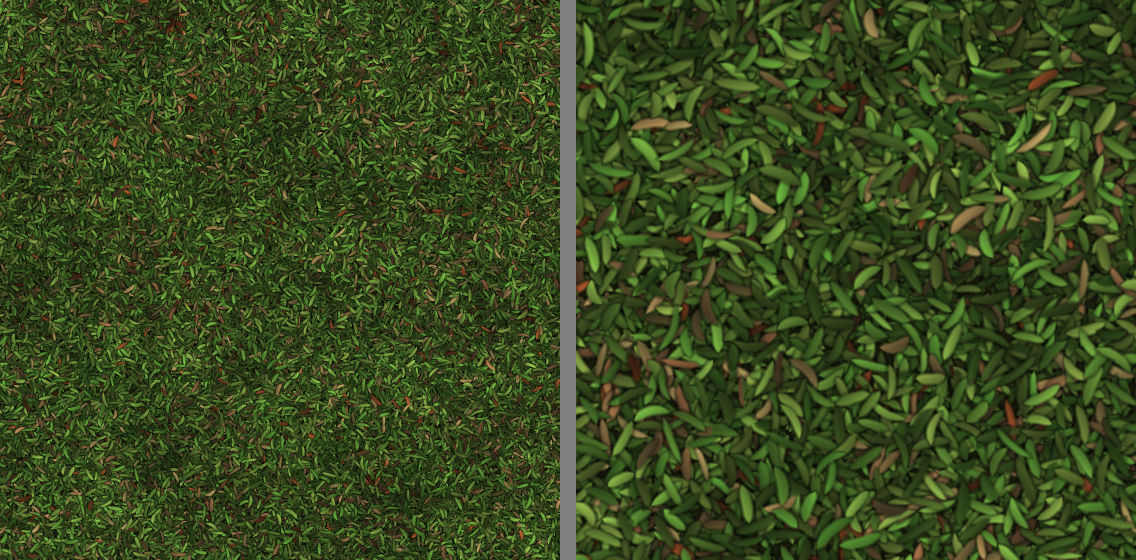
Left, the full canvas; right, a detail of the centre.
This texture is drawn by a three.js fragment shader. Its source:

```glsl
// Short, dense turf: many layers of small curved grass blades over dark soil.
// Each layer is a rotated grid with one random blade per cell; blades shade
// what lies below them, and gradient noise adds light, dry and rusty patches.
varying vec2 vUv;

float hash(vec2 p) {
  vec3 q = fract(vec3(p.xyx) * 0.1031);
  q += dot(q, q.yzx + 33.33);
  return fract((q.x + q.y) * q.z);
}

mat2 rotation(float angle) {
  float c = cos(angle), s = sin(angle);
  return mat2(c, s, -s, c);
}

float cornerSlope(vec2 corner, vec2 offset) {
  float angle = 6.2832 * hash(corner + 17.0);
  return dot(vec2(cos(angle), sin(angle)), offset);
}

float gradientNoise(vec2 p) {
  vec2 i = floor(p), f = fract(p);
  vec2 u = f * f * f * (f * (f * 6.0 - 15.0) + 10.0);
  vec2 e = vec2(1.0, 0.0);
  return mix(
    mix(cornerSlope(i, f), cornerSlope(i + e, f - e), u.x),
    mix(cornerSlope(i + e.yx, f - e.yx), cornerSlope(i + e.xx, f - e.xx), u.x),
    u.y);
}

// Signed distance to a bent, tapered blade; along runs from -1 to 1
float bladeDistance(vec2 p, float halfLength, float halfWidth, float bend, out float along) {
  along = p.x / halfLength;
  float u2 = along * along;
  return abs(p.y + bend * (u2 - 0.4)) - halfWidth * (1.0 - u2 * u2);
}

// Green for most blades, straw or rust for the withered ones
vec3 bladeTint(float pick, float hue, float dryness, float rust) {
  vec3 tint = mix(vec3(0.58, 1.0, 0.34), vec3(0.83, 1.0, 0.42), hue);
  vec3 straw = mix(vec3(1.05, 0.92, 0.55), vec3(0.98, 0.66, 0.42), hue * hue);
  tint = mix(tint, straw, step(pick, 0.15 + dryness));
  return mix(tint, vec3(1.0, 0.52, 0.26), step(pick, 0.02 + 0.6 * rust));
}

void main() {
  // Broad patches
  float light = 1.0 + 0.22 * gradientNoise(vUv * 5.0) + 0.20 * gradientNoise(vUv * 13.0 + 40.0);
  float dryness = 0.22 * gradientNoise(vUv * 7.0 + 80.0);
  float rust = smoothstep(0.40, 0.60, gradientNoise(vUv * 11.0 + 120.0));

  // Soil
  vec3 color = vec3(0.11, 0.12, 0.05) * (1.0 + 0.5 * gradientNoise(vUv * 90.0));

  // Blades, from the bottom layer up
  for (int layer = 0; layer < 22; layer++) {
    float n = float(layer);
    float scale = 42.0 - 7.0 * fract(n * 0.618);
    vec2 q = rotation(n * 2.4) * (vUv - 0.5) * scale + n * vec2(7.31, 3.77) + 90.0;
    vec2 base = floor(q - 0.5);

    for (int k = 0; k < 4; k++) {
      vec2 id = base + vec2(mod(float(k), 2.0), floor(float(k) * 0.5));
      vec2 seed = id + n * vec2(19.0, 47.0);
      float r1 = hash(seed), r2 = hash(seed + 211.0), r3 = hash(seed + 433.0);
      float r4 = hash(seed + 677.0), r5 = hash(seed + 859.0);

      vec2 center = id + 0.5 + 0.8 * (vec2(r1, r2) - 0.5);
      vec2 p = rotation(6.2832 * r3) * (q - center);
      float along;
      float d = bladeDistance(p, mix(0.30, 0.50, r4), mix(0.07, 0.12, r5),
                              0.24 * (fract(r1 * 9.0) - 0.5), along);

      // Shade around the blade, then the blade itself
      color *= 1.0 - 0.4 * (1.0 - smoothstep(0.0, 0.11, d));
      float tone = mix(0.27, 0.72, pow(fract(r2 * 13.0), 1.5));
      tone *= light * (0.92 + 0.14 * along) * (1.0 - 0.15 * smoothstep(-0.08, 0.08, p.y));
      vec3 tint = bladeTint(fract(r4 * 17.0), fract(r5 * 11.0), dryness, rust);
      color = mix(color, tone * tint, 1.0 - smoothstep(-0.05, 0.05, d));
    }
  }

  gl_FragColor = vec4(color, 1.0);
}
```
